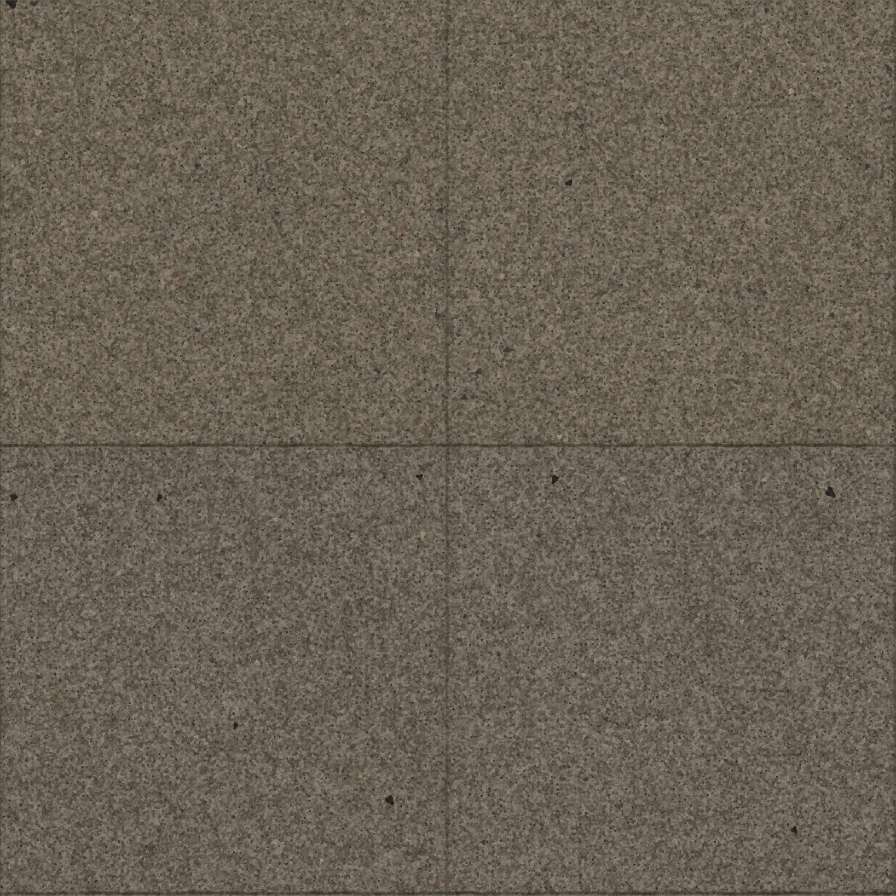
This texture is drawn by a Shadertoy shader. Its source:

```glsl
// Four square slabs of fine grey-brown concrete, two across and two down, with thin joints.
// Blended cellular noise makes the sandy grain; jittered grid cells scatter the pits,
// pebbles and chips; layered sines give cloudy tone and slightly wavering joints.

vec3 hash3(vec2 p) {
    vec3 q = fract(p.xyx * vec3(0.1031, 0.1030, 0.0973));
    q += dot(q, q.yxz + 33.33);
    return fract((q.xxy + q.yzz) * q.zyx);
}

// Cellular noise whose random cell tones melt together at their borders, in -0.5..0.5
float grain(vec2 p) {
    vec2 cell = floor(p);
    float total = 0.0, weight = 0.0;
    for (int y = -1; y <= 1; y++)
    for (int x = -1; x <= 1; x++) {
        vec2 id = cell + vec2(x, y);
        vec3 rnd = hash3(id);
        vec2 away = id + rnd.xy - p;
        float w = exp(-14.0 * dot(away, away));
        total += w * rnd.z;
        weight += w;
    }
    return total / max(weight, 1e-6) - 0.5;
}

// Smooth large-scale variation, roughly -1..1
float clouds(vec2 p) {
    float sum = 0.0, amp = 0.5;
    for (int i = 0; i < 4; i++) {
        sum += amp * sin(p.x + 1.7 * sin(p.y * 0.8 + float(i))) * cos(p.y + 1.3 * sin(p.x * 0.7));
        p = mat2(1.5, 1.1, -1.1, 1.5) * p + 2.3;
        amp *= 0.6;
    }
    return sum;
}

// Sparse tilted ovals, at most one per cell: x = coverage, y = random tint
vec2 specks(vec2 uv, float scale, float chance, float radius, float pixel) {
    vec2 p = uv * scale, id = floor(p);
    vec3 pos = hash3(id + 17.0), kind = hash3(id + 91.0);
    vec2 q = fract(p) - mix(vec2(0.27), vec2(0.73), pos.xy);
    float a = 6.283 * pos.z;
    q = mat2(cos(a), sin(a), -sin(a), cos(a)) * q;
    q.y *= 1.0 + 0.6 * kind.z;
    float r = radius * mix(0.5, 1.0, kind.y);
    float lumpy = r * (1.0 + 0.22 * sin(3.0 * atan(q.y, q.x + 1e-5) + a));
    float soft = 0.7 * pixel * scale;
    float cover = 1.0 - smoothstep(lumpy - soft, lumpy + soft, length(q));
    return vec2(cover * step(kind.x, chance), hash3(id + 53.0).x);
}

void mainImage(out vec4 fragColor, in vec2 fragCoord) {
    vec2 uv = fragCoord / iResolution.xy;
    float pixel = 1.0 / min(iResolution.x, iResolution.y);

    // Slab layout: signed distance to the nearest joint on each axis
    vec2 grid = (uv + vec2(0.001, -0.003)) * 2.0;
    vec3 slab = hash3(mod(floor(grid), 2.0) + 5.0);
    float upper = step(1.0, grid.y);
    vec2 joint = (fract(grid + 0.5) - 0.5) * 0.5;
    joint += 0.0004 * sin(uv.yx * vec2(61.0, 47.0)) + 0.0003 * sin(uv.yx * vec2(173.0, 139.0) + 1.0);

    // Sandy body, a little browner in the upper row
    float cloud = clouds(uv * 9.0 + slab.xy * 20.0);
    float tone = 0.15 * grain(uv * 290.0) + 0.12 * grain(uv * 470.0 + 40.0);
    tone += 0.04 * grain(uv * 85.0 + 9.0) + 0.012 * cloud + 0.012 * (slab.z - 0.5);
    vec3 color = mix(vec3(0.422, 0.388, 0.342), vec3(0.424, 0.384, 0.334), upper);
    color += tone * vec3(1.0, 0.99, 0.96);

    // Fine dark pits, and small pale sand grains
    vec2 pit = specks(uv, 155.0, 0.36 + 0.10 * cloud, 0.23, pixel);
    color = mix(color, vec3(0.19, 0.17, 0.14), pit.x * mix(0.45, 0.95, pit.y));
    vec2 sand = specks(uv + 0.37, 120.0, 0.09, 0.18, pixel);
    color = mix(color, vec3(0.57, 0.54, 0.48), sand.x * mix(0.3, 0.8, sand.y));

    // Pebbles: charcoal, rust, or cream
    vec2 pebble = specks(uv + 0.11, 44.0, 0.045 + 0.025 * upper, 0.16, pixel);
    vec3 pebbleColor = pebble.y < 0.5 ? vec3(0.21, 0.20, 0.18)
                     : pebble.y < 0.68 ? vec3(0.43, 0.29, 0.20) : vec3(0.62, 0.57, 0.47);
    color = mix(color, pebbleColor + 0.3 * tone, pebble.x * 0.8);

    // A few larger black chips
    vec2 chip = specks(uv + 0.23, 11.0, 0.06, 0.075, pixel);
    color = mix(color, vec3(0.13, 0.125, 0.115) + 0.3 * tone, chip.x * 0.9);

    // Joints: faint upright ones, stronger level ones with a worn pale lower lip
    float wear = 0.75 + 0.5 * grain(uv * 38.0);
    vec2 d = abs(joint);
    vec2 line = 1.0 - smoothstep(vec2(0.0008), vec2(0.0022) + pixel * 0.4, d);
    vec2 shade = exp(-d / 0.004);
    color *= 1.0 - 0.07 * shade.x - 0.06 * shade.y;
    float lip = 1.0 - smoothstep(0.0005, 0.0014 + pixel * 0.4, abs(joint.y + 0.0028));
    color = mix(color, vec3(0.48, 0.44, 0.37), lip * 0.4 * wear);
    color = mix(color, vec3(0.29, 0.26, 0.21) + 0.4 * tone, line.x * 0.65 * wear);
    color = mix(color, vec3(0.25, 0.22, 0.17) + 0.4 * tone, line.y * 0.95 * wear);

    fragColor = vec4(clamp(color, 0.0, 1.0), 1.0);
}
```
